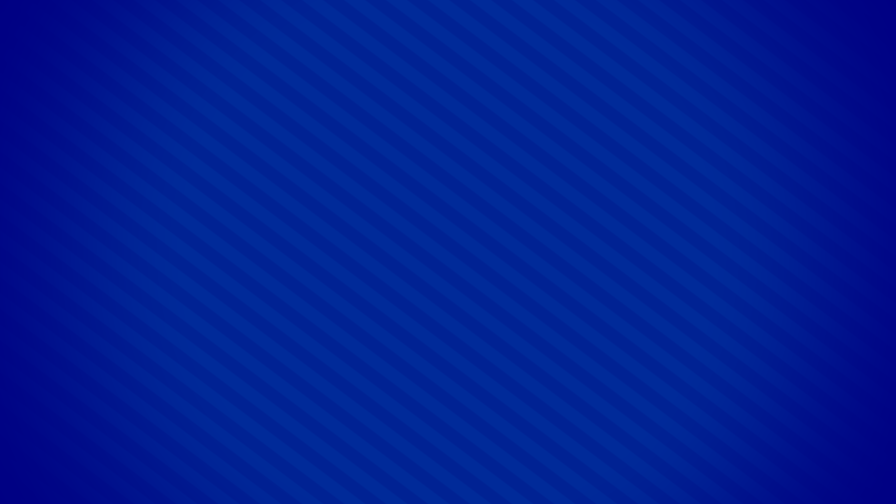
Give the GLSL for this background, as a Shadertoy shader.

```glsl
// Deep blue backdrop with soft diagonal stripes and a darkened rim.

const vec3 STRIPE_LIGHT = vec3(0.0, 0.165, 0.600);
const vec3 STRIPE_DARK  = vec3(0.0, 0.135, 0.578);
const vec3 RIM_COLOR    = vec3(0.0, 0.000, 0.515);

// Coverage of half-width bands that fall to the right.
// period: horizontal spacing, slope: drop per unit across, offset: band centre.
float diagonalBands(vec2 p, float period, float slope, float offset, float pixel) {
    float across = p.x + p.y / slope - offset;
    float dist = abs(fract(across / period + 0.5) - 0.5) * period;
    float blur = pixel * length(vec2(1.0, 1.0 / slope));
    return 1.0 - smoothstep(-blur, blur, dist - 0.25 * period);
}

// Round falloff from the clear centre to the rim.
float vignette(vec2 p, float inner, float outer) {
    return smoothstep(inner, outer, length(p));
}

void mainImage(out vec4 fragColor, in vec2 fragCoord) {
    // Centred coordinates, one unit per canvas height.
    vec2 p = (fragCoord - 0.5 * iResolution.xy) / iResolution.y;
    float pixel = 1.0 / iResolution.y;

    // Stripes
    float band = diagonalBands(p, 0.0833, 0.75, -0.0185, pixel);
    vec3 color = mix(STRIPE_DARK, STRIPE_LIGHT, band);

    // Rim
    color = mix(color, RIM_COLOR, vignette(p, 0.5, 1.04));

    fragColor = vec4(color, 1.0);
}
```
